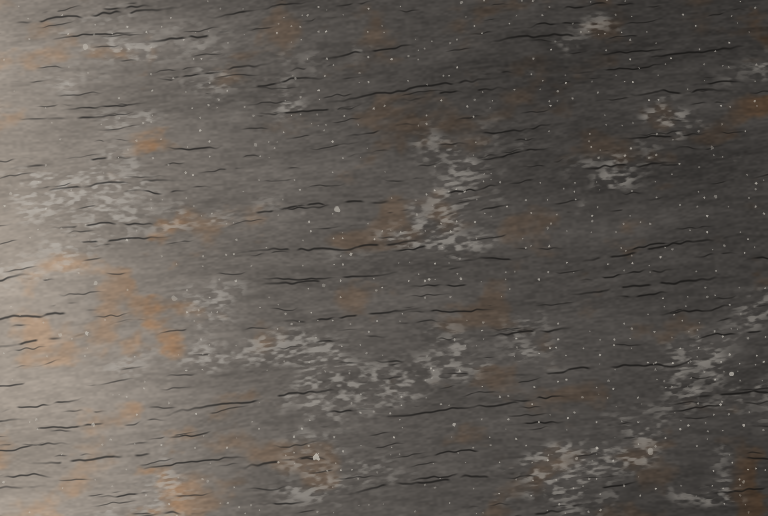
Give the GLSL for this texture, as a Shadertoy shader.

```glsl
// Weathered dark wood lit from the lower left: stretched noise makes the fibres,
// jittered cells hold tapered cracks and dust specks, and thresholded noise
// makes pale flaked patches and faint rusty stains.

const vec3 SHADE_TINT = vec3(1.03, 0.985, 0.945);
const vec3 LIGHT_TINT = vec3(1.05, 0.985, 0.915);
const vec3 FLAKE_COLOR = vec3(0.62, 0.60, 0.57);
const vec3 DUST_COLOR = vec3(0.76, 0.74, 0.70);
const vec3 RUST_TINT = vec3(1.20, 0.99, 0.80);
const vec3 CRACK_COLOR = vec3(0.085, 0.08, 0.075);
const float DARK_LEVEL = 0.222;
const float LIGHT_GAIN = 0.365;
const float LIGHT_REACH = 0.42;
const float GRAIN_SLOPE = 0.10;
const float FIBRE_CONTRAST = 0.34;
const float FLAKE_AMOUNT = 0.60;
const float CRACK_DEPTH = 0.80;

float hash(vec2 p) {
    vec3 q = fract(vec3(p.xyx) * 0.1031);
    q += dot(q, q.yzx + 33.33);
    return fract((q.x + q.y) * q.z);
}

vec2 hash2(vec2 p) {
    return vec2(hash(p + 17.3), hash(p + 71.9));
}

float noise(vec2 p) {
    vec2 i = floor(p), f = fract(p);
    f = f * f * (3.0 - 2.0 * f);
    vec2 e = vec2(0.0, 1.0);
    return mix(mix(hash(i), hash(i + e.yx), f.x),
               mix(hash(i + e.xy), hash(i + e.yy), f.x), f.y);
}

float fbm(vec2 p) {
    float sum = 0.0, amp = 0.5;
    for (int i = 0; i < 4; i++) {
        sum += amp * noise(p);
        p = p * 2.03 + 19.7;
        amp *= 0.5;
    }
    return sum / 0.9375;
}

// One tapered, wavering crack per cell; rows are shifted sideways at random.
float cracks(vec2 g, vec2 cell, float width, float share, float seed, float aa) {
    float row = floor(g.y / cell.y);
    g.x += cell.x * hash(vec2(row, seed));
    vec2 id = vec2(floor(g.x / cell.x), row) + seed;
    vec2 jitter = hash2(id) - 0.5;
    vec2 d = g - (floor(g / cell) + 0.5 + jitter * vec2(0.2, 0.45)) * cell;
    d.y += 0.008 * (noise(vec2(g.x * 22.0, id.y)) - 0.5)
         + 0.004 * (noise(vec2(g.x * 75.0, id.y)) - 0.5);
    float halfLength = cell.x * mix(0.15, 0.39, hash(id + 5.1));
    float taper = 1.0 - smoothstep(0.3, 1.0, abs(d.x) / halfLength);
    float broken = smoothstep(0.15, 0.5, noise(vec2(g.x * 40.0, id.y + 8.0)));
    float line = 1.0 - smoothstep(0.0, width + aa, abs(d.y));
    return line * taper * broken * step(hash(id + 9.7), share);
}

// Small irregular grains, one per chosen cell.
float specks(vec2 p, float cell, float radius, float share, float seed, float aa) {
    vec2 id = floor(p / cell) + seed;
    vec2 d = (fract(p / cell) - 0.25 - 0.5 * hash2(id)) * cell;
    float size = radius * mix(0.45, 1.0, hash(id + 3.7));
    float edge = length(d) + size * 0.8 * (noise(p * 1.2 / radius) - 0.5);
    float dot_ = 1.0 - smoothstep(size - aa, size + aa, edge);
    return dot_ * step(hash(id + 6.3), share) * mix(0.4, 1.0, hash(id + 2.9));
}

void mainImage(out vec4 fragColor, in vec2 fragCoord) {
    vec2 uv = fragCoord / iResolution.xy;
    vec2 p = fragCoord / iResolution.y;
    float aa = 0.6 / iResolution.y;

    // Grain coordinates: tilted and gently bent
    vec2 g = vec2(p.x + GRAIN_SLOPE * p.y, p.y - GRAIN_SLOPE * p.x);
    g.y += 0.006 * sin(g.x * 5.0 + g.y * 7.0) + 0.003 * sin(g.x * 13.0 - g.y * 19.0);

    // Light falling off to the right and top
    float reach = max(uv.x + 0.13 * smoothstep(0.45, 1.0, uv.y) - 0.02, 0.0);
    float light = exp(-pow(reach / LIGHT_REACH, 1.3));
    vec3 color = (DARK_LEVEL + LIGHT_GAIN * light) * mix(SHADE_TINT, LIGHT_TINT, light);

    // Fibres and mottling
    float fibre = 0.40 * fbm(g * vec2(9.0, 70.0)) + 0.30 * noise(g * vec2(45.0, 210.0))
                + 0.30 * noise(g * vec2(130.0, 250.0)) - 0.5;
    float mottle = fbm(g * vec2(3.5, 9.0) + 4.0) - 0.5;
    float contrast = mix(1.5, 0.75, light);
    color *= 1.0 + contrast * (FIBRE_CONTRAST * fibre + 0.30 * mottle);

    // Rusty stains
    float rust = smoothstep(0.56, 0.78, fbm(g * vec2(11.0, 17.0) + 31.0));
    float band = exp(-pow((uv.x - 0.21) / 0.03, 2.0)) + smoothstep(0.93, 1.0, uv.x);
    color *= mix(vec3(1.0), RUST_TINT, rust * (0.45 + 0.55 * min(band, 1.0)));

    // Pale flakes, broken up along the grain
    float region = smoothstep(0.52, 0.76, fbm(g * vec2(6.5, 11.0) + 53.0));
    float chips = 0.6 * fbm(g * vec2(38.0, 95.0) + 7.0) + 0.4 * noise(g * vec2(85.0, 190.0));
    float flakes = region * smoothstep(0.42, 0.68, chips);
    color = mix(color, FLAKE_COLOR + 0.14 * light, FLAKE_AMOUNT * flakes);

    // Cracks, from long to short
    float crack = cracks(g, vec2(0.62, 0.072), 0.0024, 0.75, 11.0, aa);
    crack = max(crack, cracks(g + 0.37, vec2(0.34, 0.047), 0.0019, 0.65, 37.0, aa));
    crack = max(crack, 0.7 * cracks(g + 0.71, vec2(0.15, 0.026), 0.0014, 0.5, 59.0, aa));
    color = mix(color, CRACK_COLOR + 0.12 * light, CRACK_DEPTH * crack);

    // Dust, thicker on the dark side, and a few larger chips
    float dust = specks(p, 0.016, 0.0022, mix(0.17, 0.03, light), 23.0, aa);
    dust = max(dust, specks(p + 0.4, 0.055, 0.0036, 0.09, 41.0, aa));
    dust = max(dust, 1.2 * specks(p + 0.9, 0.16, 0.0068, 0.10, 67.0, aa));
    color = mix(color, DUST_COLOR, min(0.75 * dust, 1.0));

    fragColor = vec4(clamp(color, 0.0, 1.0), 1.0);
}
```
